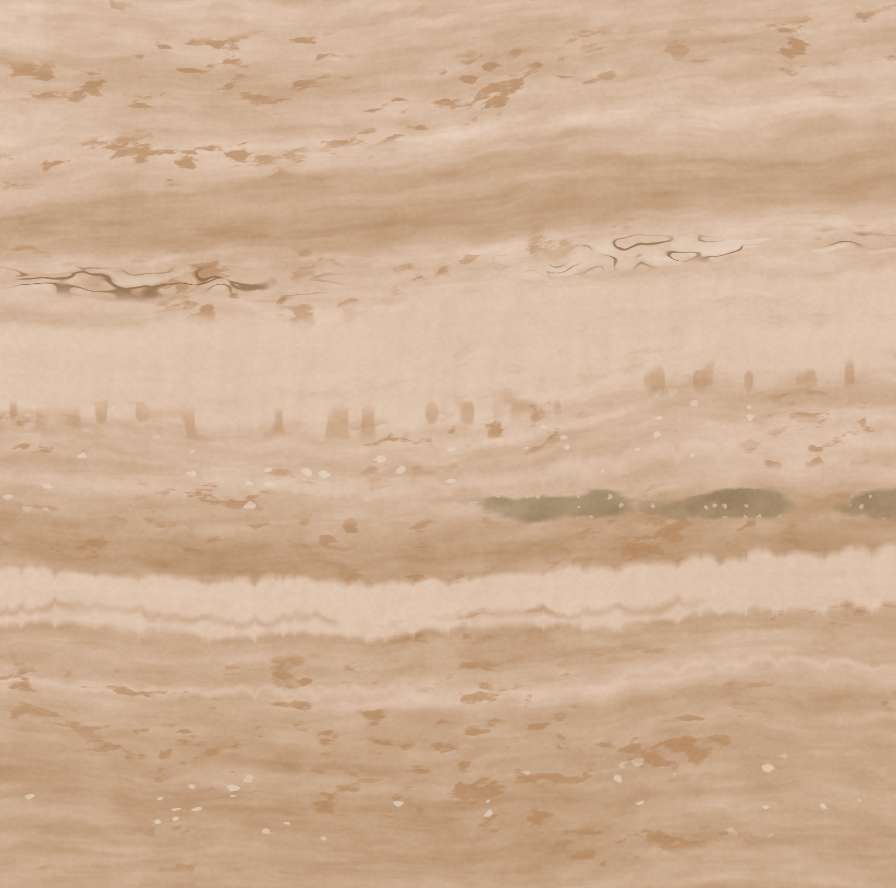
Reproduce this texture procedurally as a WebGL 1 fragment shader.

```glsl
precision highp float;
uniform vec2 u_resolution;

const vec3 CREAM = vec3(0.888, 0.785, 0.703);
const vec3 BROWN = vec3(0.695, 0.540, 0.395);
const vec3 RUST = vec3(0.70, 0.52, 0.36);
const vec3 UMBER = vec3(0.53, 0.40, 0.27);
const vec3 GREY = vec3(0.62, 0.53, 0.41);
const vec3 CALCITE = vec3(0.90, 0.83, 0.76);

float hash(vec2 p) {
  return fract(sin(dot(p, vec2(127.1, 311.7))) * 43758.5453);
}

float noise(vec2 p) {
  vec2 i = floor(p), f = fract(p);
  f = f * f * (3.0 - 2.0 * f);
  return mix(mix(hash(i), hash(i + vec2(1.0, 0.0)), f.x),
             mix(hash(i + vec2(0.0, 1.0)), hash(i + 1.0), f.x), f.y);
}

float fbm(vec2 p) {
  float sum = 0.0, amp = 0.5;
  for (int i = 0; i < 5; i++) {
    sum += amp * noise(p);
    p = mat2(1.94, 0.10, -0.25, 1.98) * p + 17.3;
    amp *= 0.52;
  }
  return sum;
}

float band(float y, float lo, float hi, float soft) {
  return smoothstep(lo - soft, lo + soft, y) * (1.0 - smoothstep(hi - soft, hi + soft, y));
}

// Rounded lobes of uneven width along a growth edge
float lobes(float x, float count, float seed) {
  float u = x * count + 1.6 * noise(vec2(x * count * 0.6, seed));
  float f = 2.0 * fract(u) - 1.0;
  return sqrt(max(1.0 - f * f, 0.0)) * (0.4 + 0.6 * hash(vec2(floor(u), seed)));
}

// Sparse irregular grains, one at most per cell
float grains(vec2 p, float share) {
  vec2 cell = floor(p);
  vec2 centre = 0.35 + 0.3 * vec2(hash(cell + 3.1), hash(cell + 7.7));
  float radius = 0.12 + 0.2 * hash(cell + 5.3);
  float d = length(fract(p) - centre) + 0.25 * (noise(p * 4.0) - 0.5);
  return step(1.0 - share, hash(cell)) * (1.0 - smoothstep(radius - 0.1, radius + 0.04, d));
}

// Height within the folded strata
float strata(vec2 p) {
  float rise = 0.05 * smoothstep(0.3, 0.9, p.x) * mix(0.35, 1.0, smoothstep(0.3, 0.6, p.y));
  float swell = 0.028 * (noise(vec2(p.x * 3.5, p.y * 4.0 + 2.0)) - 0.5);
  float ripple = 0.024 * (fbm(vec2(p.x * 12.0, p.y * 16.0)) - 0.5);
  return p.y - rise + swell + ripple;
}

// Tone from cream (0) to brown (1) of the broad beds
float bedTone(float v) {
  float tone = mix(0.50, 0.29, smoothstep(0.36, 0.45, v));
  tone += 0.10 * band(v, 0.0, 0.18, 0.03);
  tone += 0.26 * band(v, 0.715, 0.785, 0.018);
  tone += 0.20 * band(v, 0.35, 0.415, 0.012);
  tone -= 0.14 * band(v, 0.205, 0.25, 0.012);
  tone -= 0.14 * band(v, 0.805, 0.835, 0.012);
  return tone - 0.10 * band(v, 0.655, 0.71, 0.012);
}

void main() {
  vec2 p = gl_FragCoord.xy / u_resolution.y;
  float v = strata(p);
  vec2 s = vec2(p.x, v);

  // Pale crystalline beds with lobed tops
  float topLobes = 0.010 * lobes(p.x, 19.0, 1.0) + 0.005 * lobes(p.x, 43.0, 4.0);
  float wide = band(v - 0.5 * topLobes, 0.522, 0.636, 0.009);
  float lower = band(v - topLobes, 0.280, 0.342, 0.006);
  float seam = band(v + topLobes, 0.309, 0.317, 0.005) * smoothstep(0.42, 0.6, noise(vec2(p.x * 9.0, 8.0)));
  float crystal = max(wide, lower * (1.0 - 0.75 * seam));
  float wisps = band(v - topLobes, 0.212, 0.220, 0.005) + band(v - topLobes, 0.440, 0.453, 0.006)
              + band(v - topLobes, 0.853, 0.866, 0.007);
  wisps *= smoothstep(0.3, 0.6, noise(vec2(p.x * 5.0, floor(v * 6.0))));

  // Layered streaks, mottling and upright crystal fibres
  float streak = fbm(s * vec2(3.5, 42.0)) - 0.49;
  float fine = fbm(s * vec2(16.0, 130.0) + 9.0) - 0.49;
  float mottle = fbm(s * vec2(28.0, 52.0) + 31.0) - 0.49;
  float fibre = noise(vec2(p.x * 95.0 - v * 25.0 + 3.0 * noise(p * 9.0), v * 14.0)) - 0.5;
  float bed = bedTone(v) + 0.62 * streak + 0.30 * fine + 0.34 * mottle;
  float pale = 0.08 + 0.16 * streak + 0.07 * fibre + 0.10 * mottle;
  float tone = mix(bed, pale, crystal);
  tone = mix(tone, 0.10 + 0.2 * mottle, 0.7 * min(wisps, 1.0) * (1.0 - crystal));
  vec3 colour = mix(CREAM, BROWN, clamp(tone, -0.08, 1.1));

  // Rusty pits gathered along some layers
  float gather = smoothstep(0.46, 0.66, fbm(s * vec2(4.0, 22.0) + 50.0));
  float pits = smoothstep(0.57, 0.70, fbm(s * vec2(38.0, 85.0) + 12.0));
  colour = mix(colour, RUST, 0.65 * pits * gather * (1.0 - 0.85 * crystal));
  float rootStain = band(v, 0.515, 0.540, 0.008) * smoothstep(0.62, 0.8, noise(p * vec2(70.0, 28.0)));
  colour = mix(colour, RUST, 0.4 * rootStain);

  // Small calcite grains
  float grainy = max(band(v, 0.05, 0.13, 0.02), band(v, 0.42, 0.51, 0.02));
  colour = mix(colour, CALCITE, 0.7 * grains(s * vec2(48.0, 75.0), 0.09) * grainy);

  // Grey lenses with pale inclusions
  for (int i = 0; i < 3; i++) {
    vec2 d = (p - vec2(0.625 + 0.195 * float(i), 0.431)) / vec2(0.095, 0.019);
    float edge = length(d) + 1.1 * (fbm(p * vec2(22.0, 45.0)) - 0.5);
    float lens = 1.0 - smoothstep(0.65, 1.0, edge);
    vec3 fill = mix(GREY + 0.22 * mottle, CALCITE, 0.6 * grains(p * 85.0, 0.25));
    colour = mix(colour, fill, 0.8 * lens);
  }

  // Dark outlined slivers in an open vein
  float veinY = v - 0.674 - 0.014 * (1.0 - smoothstep(0.0, 0.3, p.x));
  float reach = max(1.0 - smoothstep(0.28, 0.42, p.x), smoothstep(0.52, 0.70, p.x));
  float vein = band(veinY, -0.013, 0.013, 0.008) * reach;
  float cells = noise(vec2(p.x * 24.0, veinY * 125.0) + 1.2 * noise(p * 40.0));
  float outline = 1.0 - smoothstep(0.02, 0.10, abs(cells - 0.5));
  colour = mix(colour, CALCITE, 0.5 * vein * smoothstep(0.62, 0.75, cells));
  colour = mix(colour, UMBER, 0.75 * vein * outline * smoothstep(0.25, 0.55, noise(p * vec2(18.0, 45.0))));

  // Fine surface grain
  colour += 0.022 * (noise(p * 260.0) - 0.5);
  gl_FragColor = vec4(colour, 1.0);
}
```
